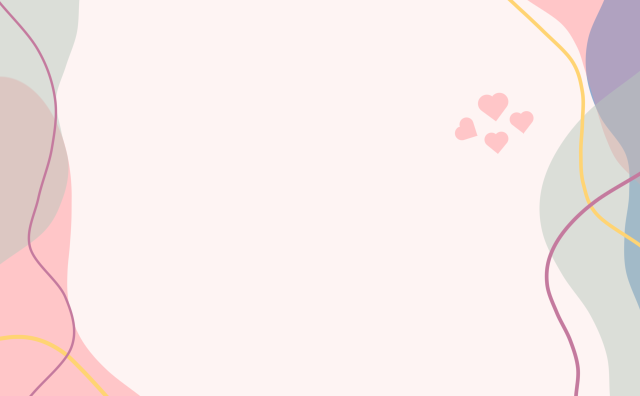
Give the GLSL for this background, as a WebGL 2 fragment shader.

```glsl
#version 300 es
precision highp float;

uniform vec2 u_resolution;
out vec4 fragColor;

#define CANVAS vec2(100.0, 62.0)
#define PAPER  vec3(0.996, 0.957, 0.953)
#define PINK   vec3(1.0, 0.776, 0.784)
#define SAGE   vec3(0.722, 0.784, 0.741)
#define MAUVE  vec3(0.69, 0.635, 0.753)
#define BLUE   vec3(0.55, 0.675, 0.827)
#define PLUM   vec3(0.77, 0.48, 0.62)
#define GOLD   vec3(1.0, 0.83, 0.45)
#define SAGE_ALPHA 0.5

// Signed distance to a smooth curve x(y) through evenly spaced knots
// from y = low to y = high; straight beyond both ends, negative on the left.
float curve(vec2 p, float low, float high, float k[9]) {
    float gap = (high - low) / 8.0;
    float t = (p.y - low) / gap;
    float s = clamp(t, 0.0, 8.0);
    int i = min(int(s), 7);
    float f = s - float(i);
    float a = k[i], b = k[i + 1];
    float before = i > 0 ? k[i - 1] : 2.0 * a - b;
    float after = i < 7 ? k[i + 2] : 2.0 * b - a;
    float ma = 0.5 * (b - before), mb = 0.5 * (after - a);
    float c2 = 3.0 * (b - a) - 2.0 * ma - mb;
    float c3 = 2.0 * (a - b) + ma + mb;
    float slope = ma + f * (2.0 * c2 + 3.0 * c3 * f);
    float x = a + f * (ma + f * (c2 + f * c3)) + slope * (t - s);
    return (p.x - x) / length(vec2(1.0, slope / gap));
}

// Signed distance to a heart of unit scale standing on its tip
float heart(vec2 p) {
    p.x = abs(p.x);
    if (p.x + p.y > 1.0) return length(p - vec2(0.25, 0.75)) - sqrt(0.125);
    vec2 toNotch = p - vec2(0.0, 1.0);
    vec2 toSide = p - 0.5 * max(p.x + p.y, 0.0);
    return sqrt(min(dot(toNotch, toNotch), dot(toSide, toSide))) * sign(p.x - p.y);
}

// Smooth coverage of the region where d is negative
float cover(float d) {
    float px = CANVAS.x / u_resolution.x;
    return smoothstep(0.7 * px, -0.7 * px, d);
}

float stroke(float d, float halfWidth) {
    return cover(abs(d) - halfWidth);
}

void main() {
    vec2 p = gl_FragCoord.xy / u_resolution * CANVAS;
    vec3 color = PAPER;

    // Pink blobs: domed on the left, a sweeping corner on the right
    vec2 dome = vec2(11.2, 18.75);
    float domeBase = 31.25;
    float pinkLeft = curve(p, 0.0, domeBase,
        float[9](21.9, 16.9, 13.4, 11.4, 10.6, 10.55, 10.9, 11.15, 11.2));
    if (p.y > domeBase) {
        vec2 e = (p - vec2(0.0, domeBase)) / dome;
        pinkLeft = (length(e) - 1.0) * dome.x;
    }
    float pinkRight = cover(-curve(p, 33.1, 62.0,
        float[9](100.0, 96.5, 94.7, 93.5, 92.45, 91.35, 90.1, 87.6, 82.4)));
    color = mix(color, PINK, max(cover(pinkLeft), pinkRight));

    // Blue blob, turning mauve where it crosses the pink
    float blue = -curve(p, 13.5, 62.0,
        float[9](100.0, 97.8, 97.6, 98.3, 97.8, 93.75, 91.7, 91.9, 94.4));
    color = mix(color, mix(BLUE, MAUVE, pinkRight), cover(blue));

    // Translucent sage blobs
    float sageLeft = curve(p, 20.6, 62.0,
        float[9](0.0, 6.9, 9.8, 10.7, 9.6, 8.75, 10.3, 12.0, 12.4));
    float sageRight = -curve(p, 0.0, 50.9,
        float[9](95.3, 94.8, 92.2, 87.8, 84.8, 84.5, 86.9, 91.9, 100.0));
    color = mix(color, SAGE, SAGE_ALPHA * cover(min(sageLeft, sageRight)));

    // Gold ribbons; the left one runs along x, so its axes are swapped
    float goldLeft = curve(p.yx, 0.0, 16.67,
        float[9](8.98, 9.24, 9.18, 8.72, 7.8, 6.4, 4.4, 2.2, -0.1));
    float goldRight = curve(p, 23.6, 62.0,
        float[9](100.0, 93.3, 91.15, 90.75, 91.0, 91.0, 89.4, 84.8, 79.7));
    color = mix(color, GOLD, max(stroke(goldLeft, 0.32), stroke(goldRight, 0.28)));

    // Plum ribbons
    float plumLeft = curve(p, 0.0, 62.0,
        float[9](4.8, 11.2, 10.2, 4.7, 6.0, 8.1, 8.6, 5.9, -0.4));
    float plumRight = curve(p, 0.0, 34.8,
        float[9](90.0, 90.3, 89.1, 87.0, 85.5, 85.9, 88.4, 93.0, 100.0));
    color = mix(color, PLUM, max(stroke(plumLeft, 0.19), stroke(plumRight, 0.29)));

    // Hearts: tip position, scale, tilt
    vec4 hearts[4] = vec4[4](
        vec4(77.5, 43.0, 3.95, 0.15), vec4(81.8, 41.1, 3.1, 0.13),
        vec4(77.8, 37.9, 3.1, 0.1), vec4(74.6, 40.75, 3.1, 1.09));
    for (int i = 0; i < 4; i++) {
        vec4 h = hearts[i];
        float c = cos(h.w), s = sin(h.w);
        vec2 q = mat2(c, -s, s, c) * (p - h.xy) / h.z;
        color = mix(color, PINK, cover(heart(q) * h.z));
    }

    fragColor = vec4(color, 1.0);
}
```
